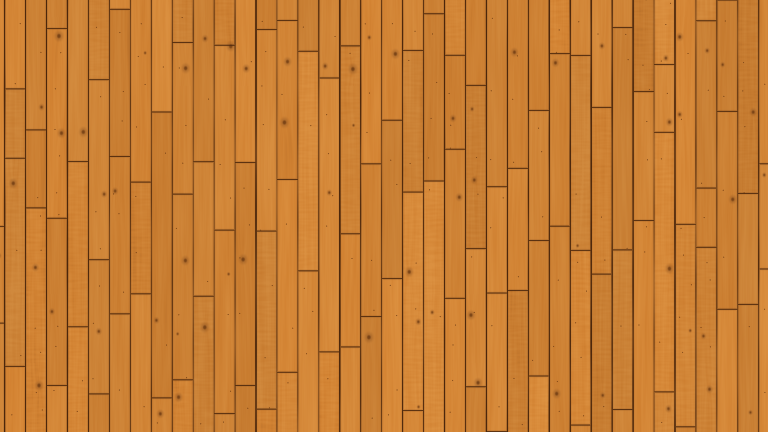
A WebGL 2 fragment shader for this texture:

```glsl
#version 300 es
precision highp float;
// Wall of narrow upright timber boards with staggered end joints.
// Columns repeat across; jittered cells split each column into boards,
// then gradient noise adds grain, and hashed cells add knots and nails.
uniform vec2 u_resolution;
out vec4 fragColor;

const float BOARDS_ACROSS = 36.66;
const float FIRST_EDGE = 0.22;      // offset of first seam, in boards
const float JOINT_SPACING = 0.40;   // mean board length, in canvas heights
const vec3 HONEY = vec3(0.81, 0.50, 0.19);
const vec3 PALE = vec3(0.85, 0.56, 0.25);
const vec3 UMBER = vec3(0.56, 0.33, 0.13);
const vec3 KNOT = vec3(0.43, 0.23, 0.07);
const vec3 SEAM = vec3(0.25, 0.12, 0.03);

float hash(vec2 p) {
  vec3 q = fract(vec3(p.xyx) * vec3(0.1031, 0.1030, 0.0973));
  q += dot(q, q.yzx + 33.33);
  return fract((q.x + q.y) * q.z);
}

vec2 gradientAt(vec2 cell) {
  float angle = 6.2832 * hash(cell + 17.0);
  return vec2(cos(angle), sin(angle));
}

float gradientNoise(vec2 p) {
  vec2 i = floor(p), f = fract(p);
  vec2 u = f * f * f * (f * (f * 6.0 - 15.0) + 10.0);
  vec2 e = vec2(1.0, 0.0);
  float a = dot(gradientAt(i), f);
  float b = dot(gradientAt(i + e), f - e);
  float c = dot(gradientAt(i + e.yx), f - e.yx);
  float d = dot(gradientAt(i + e.xx), f - e.xx);
  return mix(mix(a, b, u.x), mix(c, d, u.x), u.y);
}

// Coverage of a line or disc of the given half width, softened by one pixel.
float cover(float dist, float halfWidth, float pixel) {
  return 1.0 - smoothstep(halfWidth - 0.5 * pixel, halfWidth + 0.5 * pixel, dist);
}

float jointHeight(float column, float row) {
  return row + 0.1 + 0.8 * hash(vec2(column, row + 40.0));
}

// x: distance to the nearest end joint, y: index of the board.
vec2 boardSpan(float column, float y) {
  float v = y / JOINT_SPACING + 5.0 * hash(vec2(column, 7.0));
  float row = floor(v), nearest = 1.0;
  for (float k = -1.0; k <= 1.0; k++)
    nearest = min(nearest, abs(v - jointHeight(column, row + k)));
  float index = v < jointHeight(column, row) ? row - 1.0 : row;
  return vec2(nearest * JOINT_SPACING, index);
}

// Offset from the knot in this cell; z is its radius, zero when absent.
vec3 knotAt(vec2 local, float column, float width) {
  float size = 0.16;
  float row = floor(local.y / size);
  vec2 key = vec2(column + 90.0, row + 11.0);
  vec2 centre = vec2((0.2 + 0.6 * hash(key + 3.0)) * width,
                     (row + 0.25 + 0.5 * hash(key + 8.0)) * size);
  float present = step(0.70, hash(key));
  return vec3(local - centre, present * mix(0.003, 0.0085, hash(key + 21.0)));
}

// Small dark nail heads, in sparse cells along each column.
float nails(vec2 local, float column, float width, float pixel) {
  float size = 0.075;
  float row = floor(local.y / size);
  vec2 key = vec2(column + 200.0, row + 31.0);
  vec2 centre = vec2((0.2 + 0.6 * hash(key + 5.0)) * width,
                     (row + 0.2 + 0.6 * hash(key + 9.0)) * size);
  return step(0.55, hash(key)) * cover(length(local - centre), 0.0014, pixel);
}

vec3 timber(vec2 local, vec2 board, vec3 knot) {
  float tone = hash(board + 60.0);
  float swirl = knot.z * exp(-length(knot.xy * vec2(1.0, 0.5)) / 0.012);
  vec2 g = local + vec2(sign(knot.x) * swirl, 0.0) + board * vec2(3.7, 5.3);
  float broad = gradientNoise(g * vec2(45.0, 4.0));
  float fibre = gradientNoise(g * vec2(260.0, 9.0));
  float rings = sin(g.x * 420.0 + 9.0 * gradientNoise(g * vec2(22.0, 2.5)));
  float sawMarks = gradientNoise(g * vec2(25.0, 170.0)) * step(0.72, hash(board + 81.0));
  float light = 0.35 + 0.5 * (tone - 0.4) + 0.45 * broad + 0.35 * fibre
              + 0.10 * rings + 0.45 * sawMarks;
  vec3 wood = mix(HONEY, PALE, clamp(light, 0.0, 1.0));
  wood = mix(wood, UMBER, 0.45 * clamp(-light, 0.0, 1.0));
  return wood * mix(0.95, 1.02, hash(board + 33.0));
}

void main() {
  float pixel = 1.0 / u_resolution.y;
  vec2 p = gl_FragCoord.xy * pixel;
  float width = u_resolution.x * pixel / BOARDS_ACROSS;
  float across = p.x / width - FIRST_EDGE;
  float column = floor(across) + 2.0;
  vec2 local = vec2(fract(across) * width, p.y);
  vec2 span = boardSpan(column, p.y);
  vec3 knot = knotAt(local, column, width);
  vec3 colour = timber(local, vec2(column, span.y + 10.0), knot);

  // Knots: warm halo around a dark core.
  float knotDist = length(knot.xy * vec2(1.0, 0.85));
  float present = step(0.001, knot.z);
  colour = mix(colour, UMBER, 0.5 * present * (1.0 - smoothstep(0.3, 1.7, knotDist / max(knot.z, 0.001))));
  colour = mix(colour, KNOT, 0.8 * present * cover(knotDist, 0.45 * knot.z, 2.0 * pixel));
  colour = mix(colour, KNOT, 0.7 * nails(local, column, width, pixel));

  // Seams: uneven gaps with a soft shaded shoulder.
  float side = min(local.x, width - local.x);
  float seamId = floor(across + 0.5);
  float gap = mix(0.0007, 0.0017, hash(vec2(seamId + 5.0, 71.0)))
            + 0.0006 * gradientNoise(vec2(seamId * 3.1, p.y * 7.0));
  float seam = max(cover(side, gap, pixel), 0.85 * cover(span.x, 0.0012, pixel));
  colour = mix(colour, UMBER, 0.4 * (1.0 - smoothstep(0.0, 0.005, min(side, span.x))));
  fragColor = vec4(mix(colour, SEAM, 0.9 * seam), 1.0);
}
```
